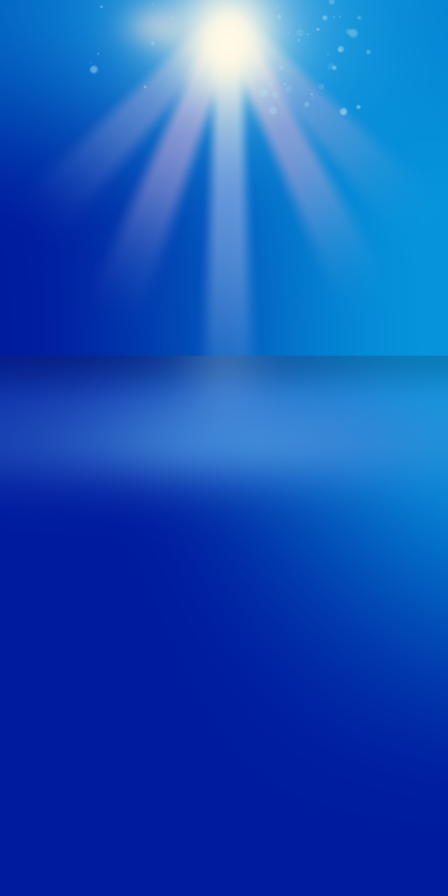
This background is drawn by a Shadertoy shader. Its source:

```glsl
#define DEEP vec3(0.0, 0.105, 0.62)
#define AZURE vec3(0.02, 0.58, 0.86)
#define SHEEN vec3(0.28, 0.56, 0.86)
#define CREAM vec3(1.0, 0.98, 0.90)
#define ROSE vec3(0.90, 0.66, 0.82)
#define MIST vec3(0.50, 0.68, 0.90)
#define LAMP vec2(0.51, 0.04)
#define HORIZON 0.794
#define SHEEN_Y 0.985
#define DOTS 44

float hash(float n) {
    return fract(sin(n * 127.1 + 3.7) * 4375.85);
}

// Elliptical gaussian falloff
float blob(vec2 p, vec2 center, vec2 radius) {
    vec2 q = (p - center) / radius;
    return exp(-dot(q, q));
}

// Back wall, dark at lower left and bright at right
vec3 wallColor(vec2 p) {
    float low = smoothstep(-0.02, 1.0, p.x);
    float high = 0.55 + 0.25 * p.x;
    float light = mix(high, low, smoothstep(0.0, 0.55, p.y));
    light += 0.35 * blob(p, LAMP, vec2(0.42, 0.3));
    return mix(DEEP, AZURE, clamp(light, 0.0, 1.0));
}

// Floor with a side glow and a soft horizontal sheen
vec3 floorColor(vec2 p) {
    float side = smoothstep(0.1, 1.0, p.x - 0.35 * (p.y - HORIZON));
    side *= 1.0 - smoothstep(0.9, 1.9, p.y);
    vec3 col = mix(DEEP, AZURE, side);

    float spread = p.y < SHEEN_Y ? 0.16 : 0.10;
    float band = blob(p, vec2(p.x, SHEEN_Y), vec2(1.0, spread));
    float middle = blob(p, vec2(0.55, p.y), vec2(0.38, 1.0));
    col = mix(col, SHEEN, band * mix(0.26, 0.88, middle));

    float reflection = blob(p, vec2(0.505, p.y), vec2(0.09, 1.0));
    reflection *= 1.0 - smoothstep(HORIZON, 1.0, p.y);
    col = mix(col, MIST, 0.42 * reflection);
    return col * mix(0.84, 1.0, smoothstep(0.0, 0.11, p.y - HORIZON));
}

// One spreading ray, angle measured from straight down
vec3 addBeam(vec3 col, vec2 p, float angle, float len, float strength) {
    vec2 dir = vec2(sin(angle), cos(angle));
    vec2 q = p - LAMP;
    float along = dot(q, dir);
    float across = q.x * dir.y - q.y * dir.x;
    float t = clamp(along / len, 0.0, 1.0);
    float edge = abs(across) / mix(0.035, 0.085, t);
    float body = 1.0 - smoothstep(0.35, 1.1, edge);
    float fade = smoothstep(-0.03, 0.06, along) * (1.0 - smoothstep(0.25, 1.0, t));

    // Cream at the root, rose in the middle, misty blue at the tip
    float tint = angle == 0.0 ? 0.15 : 0.75;
    vec3 ray = mix(CREAM, mix(MIST, ROSE, tint), smoothstep(0.05, 0.4, t));
    ray = mix(ray, MIST, smoothstep(0.5, 1.0, t));
    return mix(col, ray, strength * body * fade);
}

// Scattered bokeh around the lamp, mostly on its right
vec3 addDots(vec3 col, vec2 p, float pixel) {
    for (int i = 0; i < DOTS; i++) {
        float n = float(i);
        float left = step(0.72, hash(n + 0.3));
        vec2 center = vec2(mix(0.57, 0.2, left), 0.0);
        center += vec2(0.26, 0.25) * vec2(hash(n + 11.2), hash(n + 47.6));
        float size = mix(0.002, 0.013, pow(hash(n + 83.4), 2.5));
        float disc = 1.0 - smoothstep(size * 0.65 - pixel, size + pixel, length(p - center));
        col = mix(col, vec3(0.68, 0.88, 0.95), disc * mix(0.15, 0.65, hash(n + 5.9)));
    }
    return col;
}

void mainImage(out vec4 fragColor, in vec2 fragCoord) {
    // Width spans 0..1, depth below the top spans 0..2
    vec2 uv = fragCoord / iResolution.xy;
    vec2 p = vec2(uv.x, 2.0 * (1.0 - uv.y));
    float pixel = 1.0 / iResolution.x;

    // Rays on the wall
    vec3 wall = wallColor(p);
    for (int i = -2; i <= 2; i++) {
        float k = float(i);
        float angle = 0.45 * k * (1.0 - 0.08 * abs(k)) + 0.04 * k * k * (2.0 - abs(k));
        float len = i == 0 ? 1.05 : 0.84 - 0.09 * abs(k);
        float strength = i == 0 ? 0.75 : 0.92 - 0.24 * abs(k);
        wall = addBeam(wall, p, angle, len, strength);
    }

    // Lamp halo, side flare and bright core
    wall = mix(wall, MIST, 0.5 * blob(p, LAMP, vec2(0.25, 0.22)));
    wall = mix(wall, vec3(0.95, 0.86, 0.85), 0.5 * blob(p, vec2(0.35, 0.06), vec2(0.07, 0.05)));
    wall = mix(wall, CREAM, 0.8 * blob(p, LAMP + vec2(0.0, 0.03), vec2(0.13, 0.13)));
    wall = mix(wall, CREAM, blob(p, LAMP + vec2(0.0, 0.06), vec2(0.075, 0.10)));
    wall = addDots(wall, p, pixel);

    // Join wall and floor
    float onFloor = smoothstep(HORIZON - pixel, HORIZON + pixel, p.y);
    fragColor = vec4(mix(wall, floorColor(p), onFloor), 1.0);
}
```
